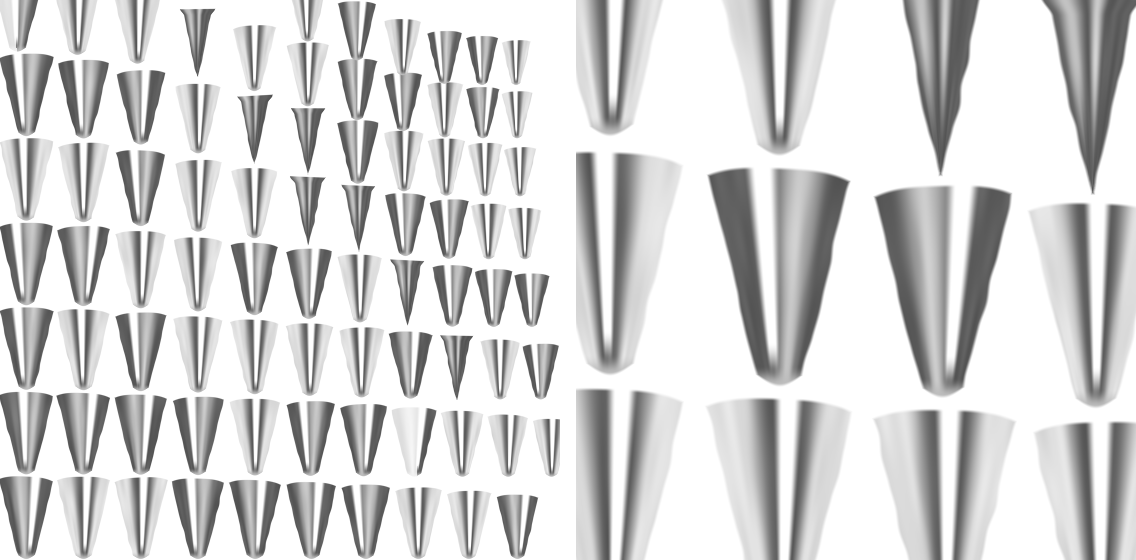
Left: the whole. Right: its middle third, enlarged.
Give the GLSL for this pattern, as a three.js fragment shader.

```glsl
// Grey folded cones in a grid that tightens and shrinks toward the upper right.
varying vec2 vUv;

const float COLUMNS = 11.0;
const float ROWS = 8.0;
const vec2 FIRST_TIP = vec2(0.047, 0.002);
const vec2 PITCH = vec2(0.1022, 0.151);
const float CONE_HEIGHT = 0.147;
const float TOP_HALF = 0.335;      // half widths as shares of the height
const float TIP_HALF = 0.085;
const float NARROW_HALF = 0.215;
const float PALE_SHARE = 0.43;
const float FADED_SHARE = 0.05;
const float DARK = 0.36;
const float MID = 0.78;
const float PALE = 0.87;
const float SOFT = 0.0013;

float hash(vec2 p) {
  vec3 q = fract(vec3(p.xyx) * 0.1031);
  q += dot(q, q.yzx + 33.33);
  return fract((q.x + q.y) * q.z);
}

float noise(vec2 p) {
  vec2 i = floor(p), f = fract(p);
  f *= f * (3.0 - 2.0 * f);
  return mix(mix(hash(i), hash(i + vec2(1, 0)), f.x),
             mix(hash(i + vec2(0, 1)), hash(i + vec2(1, 1)), f.x), f.y);
}

float bump(float x, float center, float radius) {
  return 1.0 - smoothstep(0.0, radius, abs(x - center));
}

// Tip of the cone in column c, row k (rows count upward).
vec2 conePosition(float c, float k) {
  float crowd = max(c - 4.0, 0.0), bend = max(c - 3.0, 0.0);
  float rise = 1.0 - pow(1.0 - k / 7.0, 2.0);
  float x = PITCH.x * c - 0.0017 * crowd * crowd - 0.00176 * bend * bend * rise;
  x -= step(5.5, k) * max(0.016 - 0.005 * c, 0.0);
  float y = PITCH.y * k - 0.0043 * k * k * smoothstep(0.0, 8.5, c);
  return FIRST_TIP + vec2(x, y);
}

float coneHeight(float c, float k) {
  return CONE_HEIGHT - 0.0004 * c * c - 0.0039 * k * min(c / 3.0, 1.0);
}

// Closed, slender cones follow a falling diagonal.
bool isNarrow(float c, float k) {
  float offset = k - 6.0 + 0.8 * (c - 3.0);
  return c > 2.5 && c < 8.5 && offset > -0.5 && offset < 0.7;
}

// Grey of a cone: u runs across from -1 to 1, t from tip to top.
float coneTone(float u, float t, vec2 cell, bool narrow) {
  float pick = hash(cell + 17.3), side = hash(cell + 41.7);
  float grain = (noise(vec2(u * 7.0, t * 3.0) + cell * 13.0) - 0.5) * 0.09;
  if (narrow) {
    float sheen = 0.4 * bump(u, -0.55, 0.45) + 0.45 * bump(u, 0.12, 0.25);
    return DARK + grain + sheen * smoothstep(0.1, 0.7, t);
  }
  bool pale = pick < PALE_SHARE;
  float slit = pale ? mix(-0.12, 0.16, side)
                    : (side < 0.5 ? -1.0 : 1.0) * mix(0.1, 0.4, hash(cell + 5.9));
  float reach = u < slit ? 1.0 + slit : 1.0 - slit;
  float wing = abs(u - slit) / reach;
  float tone;
  if (pale) {
    tone = mix(DARK, PALE, smoothstep(0.2, 0.62, wing));
  } else {
    float fold = bump(wing, 0.42, 0.42) * smoothstep(0.75, 1.2, reach);
    tone = mix(DARK, MID, fold);
  }
  tone += grain;
  float gap = pale ? 0.17 : 0.2;
  float opening = 1.0 - smoothstep(gap * 0.45, gap * 1.3, abs(u - slit));
  tone = mix(tone, 1.0, opening * smoothstep(0.03, 0.2, t));
  tone = mix(0.74, tone, smoothstep(0.0, 0.09, t));
  if (pick > 1.0 - FADED_SHARE && u < slit) tone = mix(tone, 1.0, 0.8);
  return tone;
}

// Half width of a cone at height t, as a share of its height.
float coneHalf(float t, bool narrow) {
  float s = clamp(t, 0.0, 1.0);
  if (narrow) return NARROW_HALF * pow(s, 0.85) + 0.045 * smoothstep(0.9, 1.0, s);
  return mix(TIP_HALF, TOP_HALF, pow(s, 0.93));
}

void main() {
  float shade = 1.0;
  for (float c = 0.0; c < COLUMNS; c++) {
    for (float k = 0.0; k < ROWS; k++) {
      // The grid is open at its upper left and lower right ends.
      if ((k > 6.5 && c < 4.5) || (k < 0.5 && c > 9.5)) continue;
      vec2 cell = vec2(c, k);
      float size = coneHeight(c, k);
      vec2 q = (vUv - conePosition(c, k)) / size;
      if (abs(q.x) > 0.45 || q.y < -0.1 || q.y > 1.1) continue;

      bool narrow = isNarrow(c, k);
      float halfWidth = max(coneHalf(q.y, narrow), 0.004);
      float u = q.x / halfWidth;
      float wobble = (noise(vec2(q.y * 9.0, step(0.0, u) * 7.0) + cell * 5.0) - 0.5) * 0.016;
      float tilt = (hash(cell + 29.1) - 0.5) * 0.03 * u;
      float top = 1.0 + tilt - (narrow ? 0.0 : 0.045 * pow(abs(u), 3.0));
      float bottom = narrow ? 0.0 : 0.045 * u * u;
      float edge = max(abs(q.x) - halfWidth - wobble, max(q.y - top, bottom - q.y));
      float cover = 1.0 - smoothstep(-SOFT, SOFT, edge * size);
      shade = mix(shade, coneTone(u, q.y, cell, narrow), cover);
    }
  }
  gl_FragColor = vec4(vec3(clamp(shade, 0.0, 1.0)), 1.0);
}
```
